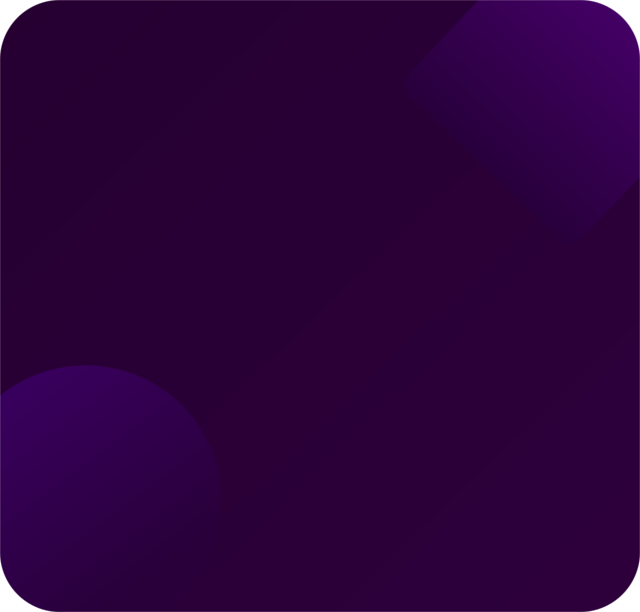
A Shadertoy shader for this background:

```glsl
// A dark violet card with rounded corners on white, holding a tilted
// rounded square at the upper right and a disc at the lower left.
// Each shape is a distance function filled with a linear gradient.

// Signed distance to a box with rounded corners, centred on the origin.
float roundedBox(vec2 p, vec2 halfSize, float radius) {
    vec2 q = abs(p) - halfSize + radius;
    return length(max(q, 0.0)) + min(max(q.x, q.y), 0.0) - radius;
}

// Coverage of a shape, softened over about one pixel.
float coverage(float dist) {
    float soft = 0.9 / iResolution.y;
    return 1.0 - smoothstep(-soft, soft, dist);
}

void mainImage(out vec4 fragColor, in vec2 fragCoord) {
    // Canvas height is one unit.
    vec2 p = fragCoord / iResolution.y;
    vec2 canvas = vec2(iResolution.x / iResolution.y, 1.0);

    // Card: slightly lighter toward the lower right.
    float cardRamp = 0.5 * (p.x / canvas.x + 1.0 - p.y);
    vec3 color = mix(vec3(0.147, 0.0, 0.192), vec3(0.178, 0.0, 0.235), cardRamp);

    // Tilted square: brightens away from its lower left side.
    vec2 squareUp = normalize(vec2(0.687, 0.727));
    vec2 squareRight = vec2(squareUp.y, -squareUp.x);
    vec2 fromSquare = p - vec2(canvas.x - 0.120, 0.868);
    vec2 local = vec2(dot(fromSquare, squareRight), dot(fromSquare, squareUp));
    float squareRamp = clamp(local.y / 0.39 + 0.5, 0.0, 1.0);
    vec3 squareColor = mix(vec3(0.155, 0.0, 0.232), vec3(0.283, 0.0, 0.425), squareRamp);
    color = mix(color, squareColor, coverage(roundedBox(local, vec2(0.195), 0.027)));

    // Disc: fades into the card toward its lower right.
    vec2 fromDisc = p - vec2(0.140, 0.181);
    float discRamp = dot(fromDisc, vec2(0.6, -0.8)) / 0.222;
    vec3 discColor = mix(vec3(0.222, 0.0, 0.368), vec3(0.160, 0.0, 0.228),
                         clamp((discRamp + 1.0) / 1.7, 0.0, 1.0));
    color = mix(color, discColor, coverage(length(fromDisc) - 0.222));

    // White outside the rounded card.
    float card = coverage(roundedBox(p - 0.5 * canvas, 0.5 * canvas, 0.098));
    fragColor = vec4(mix(vec3(1.0), color, card), 1.0);
}
```
